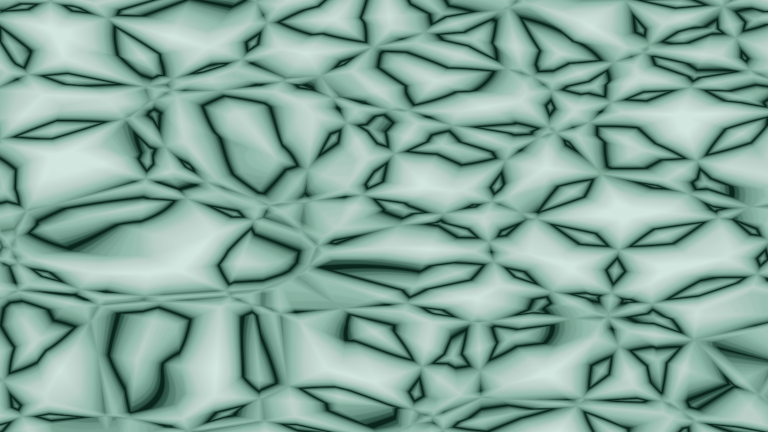
This texture is drawn by a Shadertoy shader. Its source:

```glsl
// Draws a jade green field of stretched, pale facets parted by thin dark creases.

const vec2 SITES_PER_HEIGHT = vec2(3.2, 6.3);
const float CREASE_LEVEL = 0.15;
const float BAND_STEP = 0.036;
const float BAND_STRENGTH = 0.6;

const vec3 DEEP_GREEN = vec3(0.04, 0.15, 0.11);
const vec3 DARK_GREEN = vec3(0.16, 0.31, 0.26);
const vec3 MOSS_GREEN = vec3(0.30, 0.47, 0.41);
const vec3 SAGE_GREEN = vec3(0.44, 0.61, 0.55);
const vec3 JADE_GREEN = vec3(0.56, 0.73, 0.67);
const vec3 PALE_GREEN = vec3(0.72, 0.81, 0.78);
const vec3 MIST_GREEN = vec3(0.82, 0.90, 0.87);

vec2 hash22(vec2 p) {
    vec3 q = fract(vec3(p.xyx) * vec3(0.1031, 0.1030, 0.0973));
    q += dot(q, q.yzx + 33.33);
    return fract((q.xx + q.yz) * q.zy);
}

// Distances to the four nearest scattered sites, in rising order
vec4 nearestFour(vec2 p) {
    vec2 cell = floor(p);
    vec4 near = vec4(9.0);
    for (int y = -2; y <= 2; y++) {
        for (int x = -2; x <= 2; x++) {
            vec2 id = cell + vec2(x, y);
            float d = length(id + hash22(id + 57.0) - p);
            near.w = min(near.w, max(near.z, d));
            near.z = min(near.z, max(near.y, d));
            near.y = min(near.y, max(near.x, d));
            near.x = min(near.x, d);
        }
    }
    return near;
}

// Positive inside facets, negative in hollows, zero where tips meet
float facetHeight(vec4 near) {
    return (near.z - near.y) - (near.w - near.z);
}

// Soft terraces that melt into a plain slope where they get too fine
float terrace(float value, float size, float strength) {
    float s = value / size;
    float soft = clamp(fwidth(s), 0.12, 0.5);
    float stepped = floor(s) + smoothstep(0.5 - soft, 0.5 + soft, fract(s));
    return mix(value, stepped * size, strength);
}

float ramp(float low, float high, float value) {
    return clamp((value - low) / (high - low), 0.0, 1.0);
}

// Colour by distance in height from the nearest crease
vec3 jadePalette(float rise) {
    vec3 color = mix(DEEP_GREEN, DARK_GREEN, ramp(0.008, 0.031, rise));
    color = mix(color, MOSS_GREEN, ramp(0.031, 0.06, rise));
    color = mix(color, SAGE_GREEN, ramp(0.06, 0.11, rise));
    color = mix(color, JADE_GREEN, ramp(0.11, 0.205, rise));
    color = mix(color, PALE_GREEN, ramp(0.205, 0.40, rise));
    return mix(color, MIST_GREEN, ramp(0.40, 0.75, rise));
}

// Folding the height turns each hollow's rim into a sharp dark line
vec3 facetColor(vec2 p) {
    float rise = abs(facetHeight(nearestFour(p)) + CREASE_LEVEL);
    return jadePalette(terrace(rise, BAND_STEP, BAND_STRENGTH));
}

void mainImage(out vec4 fragColor, in vec2 fragCoord) {
    // Four samples per pixel smooth the creases
    vec3 color = vec3(0.0);
    for (int i = 0; i < 4; i++) {
        vec2 offset = vec2(i % 2, i / 2) * 0.5 - 0.25;
        vec2 uv = (fragCoord + offset) / iResolution.y;
        color += facetColor(uv * SITES_PER_HEIGHT);
    }
    fragColor = vec4(color / 4.0, 1.0);
}
```
